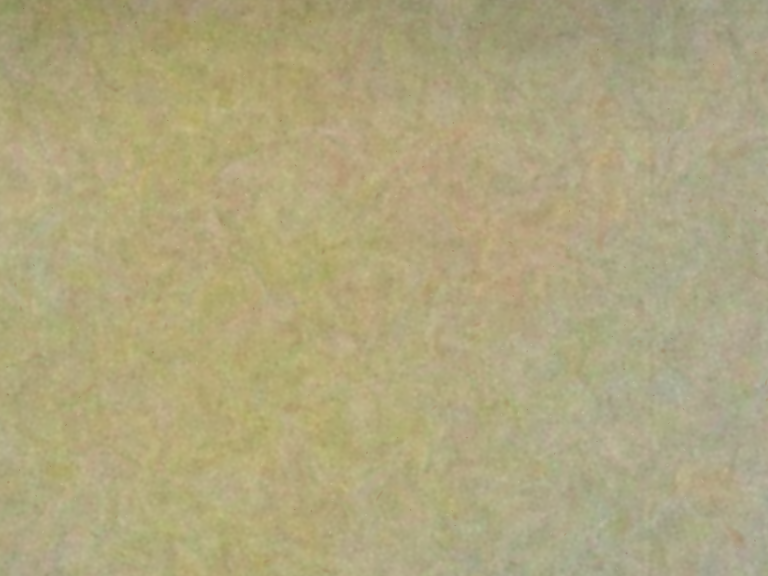
Reproduce this texture procedurally as a Shadertoy shader.

```glsl
#define YELLOW vec3(0.718, 0.684, 0.474)
#define GREY vec3(0.670, 0.672, 0.572)
#define TAN vec3(0.704, 0.630, 0.480)
#define FRECKLE vec3(0.620, 0.500, 0.350)
#define PATCH_SCALE 3.2
#define BLOTCH_SCALE 8.0
#define FINE_SCALE 30.0
#define GRAIN_SCALE 130.0
#define FINE_CONTRAST 0.019
#define GRAIN_CONTRAST 0.027

vec3 hash3(vec2 cell) {
    vec3 q = fract(vec3(cell.xyx) * vec3(0.1031, 0.1030, 0.0973));
    q += dot(q, q.yxz + 33.33);
    return fract((q.xxy + q.yzz) * q.zyx);
}

// Cellular noise: soft light and dark kernels, one per jittered cell
float mottle(vec2 p) {
    vec2 cell = floor(p);
    float sum = 0.0;
    for (int y = -1; y <= 1; y++)
    for (int x = -1; x <= 1; x++) {
        vec2 id = cell + vec2(x, y);
        vec3 h = hash3(id + 200.0);
        vec2 d = p - id - h.xy;
        float k = max(1.0 - dot(d, d), 0.0);
        sum += (2.0 * h.z - 1.0) * k * k * k;
    }
    return sum;
}

// Sparse soft spots, each kept inside its own cell
float spots(vec2 p, float share, float radius) {
    vec2 id = floor(p);
    vec3 h = hash3(id + 71.0);
    vec3 shape = hash3(id + 313.0);
    vec2 d = fract(p) - mix(vec2(0.35), vec2(0.65), h.xy);
    float a = 6.2832 * shape.x;
    d = mat2(cos(a), sin(a), -sin(a), cos(a)) * d;
    d.y *= 1.0 + shape.y;
    float r = radius * mix(0.5, 1.0, shape.z);
    return step(h.z, share) * (1.0 - smoothstep(0.1 * r, r, length(d)));
}

void mainImage(out vec4 fragColor, in vec2 fragCoord) {
    vec2 uv = fragCoord / iResolution.xy;
    vec2 p = fragCoord / iResolution.y;
    vec2 warped = p + 0.012 * sin(p.yx * 23.0 + 2.0 * sin(p * 14.0));
    vec2 frayed = warped + 0.012 * vec2(mottle(p * 27.0), mottle(p * 27.0 + 63.0));

    float patches = mottle(warped * PATCH_SCALE);
    float blotches = mottle(frayed * BLOTCH_SCALE + 31.0);
    float small = mottle(frayed * 17.0 + 57.0);

    // Broad drift from yellow at the left to grey at the right
    float cool = smoothstep(0.25, 0.95, uv.x + 0.15 * patches);
    cool += 0.35 * (1.0 - smoothstep(0.0, 0.25, uv.x));
    cool += 0.25 * (1.0 - smoothstep(0.0, 0.25, uv.y));
    cool += 0.25 * blotches + 0.25 * small;
    vec3 color = mix(YELLOW, GREY, clamp(cool, -0.1, 1.1));

    // Warm blotches, strongest around the middle
    vec2 heart = uv - vec2(0.52, 0.58);
    float warm = 0.06 + 0.50 * exp(-8.0 * dot(heart, heart));
    warm += 0.35 * mottle(frayed * 5.0 + 83.0);
    warm += 0.30 * blotches + 0.32 * small;
    color = mix(color, TAN, clamp(warm, 0.0, 1.0));

    // Shade along the top and faintly in the corners
    vec2 edge = uv - 0.5;
    float shade = 0.13 * smoothstep(0.74, 1.05, uv.y + 0.06 * patches);
    shade *= 1.0 - 0.6 * smoothstep(0.75, 1.0, uv.x);
    shade += 0.05 * dot(edge, edge);
    shade -= 0.022 * patches + 0.018 * blotches + 0.018 * small;
    color *= 1.004 - shade;

    // Fine wrinkled mottling with a weak red and green tint
    float across = mottle(frayed * FINE_SCALE * vec2(0.9, 1.6) + 11.0);
    float upright = mottle(frayed * FINE_SCALE * vec2(1.8, 0.9) + 47.0);
    color += FINE_CONTRAST * (across + upright);
    color += mottle(frayed * 40.0 + 19.0) * vec3(0.019, -0.011, 0.006);
    color.b += 0.032 * mottle(frayed * 28.0 + 97.0);

    // Faint freckles, frayed at their outlines, and tiny specks
    float freckles = 0.32 * spots(frayed * 9.0, 0.10, 0.30);
    freckles += 0.35 * spots(frayed * 22.0 + 5.0, 0.05, 0.26);
    color = mix(color, FRECKLE, freckles);
    color -= vec3(0.05, 0.08, 0.07) * spots(p * 40.0 + 9.0, 0.03, 0.16);
    color += 0.04 * spots(p * 34.0 + 15.0, 0.04, 0.18);

    // Soft grain of two sizes
    color += GRAIN_CONTRAST * mottle(p * GRAIN_SCALE);
    color += 0.7 * GRAIN_CONTRAST * mottle(frayed * 0.5 * GRAIN_SCALE + 7.0);
    fragColor = vec4(color, 1.0);
}
```
